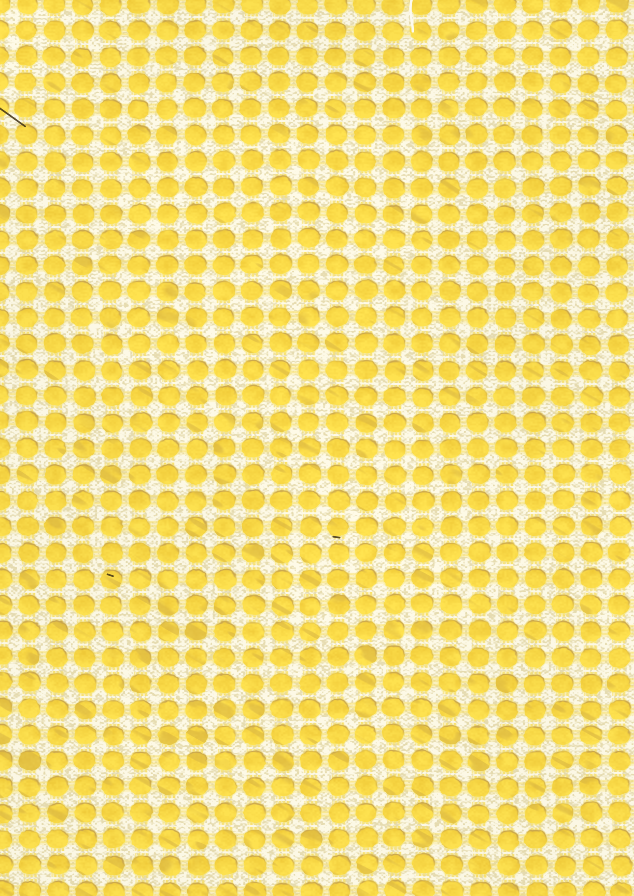
Write a Shadertoy shader that draws this texture.

```glsl
float hash(vec2 p) {
    return fract(sin(dot(p, vec2(127.1, 311.7))) * 43758.5453);
}

float noise(vec2 p) {
    vec2 i = floor(p), f = fract(p);
    f = f * f * (3.0 - 2.0 * f);
    return mix(mix(hash(i), hash(i + vec2(1, 0)), f.x),
               mix(hash(i + vec2(0, 1)), hash(i + vec2(1, 1)), f.x), f.y);
}

float segment(vec2 p, vec2 a, vec2 b) {
    vec2 ap = p - a, ab = b - a;
    return length(ap - ab * clamp(dot(ap, ab) / dot(ab, ab), 0.0, 1.0));
}

void mainImage(out vec4 fragColor, in vec2 fragCoord) {
    vec2 p = fragCoord / iResolution.y;
    float pixel = 1.0 / iResolution.y;
    vec2 pitch = vec2(0.03143, 0.02911);

    // Slightly sheared grid, pulled about by the cloth
    vec2 origin = vec2(0.0306 + 0.004 * (0.5 - p.y), 0.0052);
    vec2 g = (p - origin) / pitch;
    g += 0.12 * (vec2(noise(p * 9.0), noise(p * 9.0 + 31.0)) - 0.5);
    vec2 cell = floor(g + 0.5);
    vec2 q = g - cell;
    vec2 corner = 0.5 - abs(q);

    // Puckered oval spots with thread-frayed edges
    vec2 jitter = vec2(hash(cell), hash(cell + 17.0)) - 0.5;
    vec2 radius = vec2(0.385, 0.368) + 0.03 * jitter.yx;
    vec2 e = abs(q - 0.04 * jitter) / radius;
    float d = (pow(pow(e.x, 2.2) + pow(e.y, 2.2), 1.0 / 2.2) - 1.0) * 0.38;
    d += 0.05 * (noise(g * 10.0) - 0.5);
    float soft = max(0.015, 0.5 * pixel / pitch.y);
    float spot = 1.0 - smoothstep(-soft, soft, d);

    // Woven white ground with coarse thread grain
    float grain = noise(g * vec2(13.0, 14.0));
    float weave = sin(g.x * 37.7) * sin(g.y * 44.0);
    float thread = smoothstep(0.1, 0.65, grain + 0.15 * weave);
    vec3 cloth = mix(vec3(0.90, 0.86, 0.69), vec3(0.99, 0.975, 0.90), thread);

    // Yellow dashes across the narrow gaps between spots
    float ladder = smoothstep(-0.5, 0.5, sin(g.y * 44.0));
    float across = smoothstep(0.24, 0.32, corner.y) * (0.45 + 0.45 * ladder);
    float stitch = smoothstep(-0.6, 0.4, sin(g.x * 44.0));
    float dashes = smoothstep(0.22, 0.30, corner.x) * (0.35 + 0.65 * stitch)
                 * smoothstep(0.02, 0.06, corner.y);
    float bridge = max(0.75 * across, dashes);
    vec3 col = mix(cloth, vec3(0.97, 0.87, 0.38), bridge * (0.55 + 0.45 * grain));
    float fringe = 1.0 - smoothstep(0.01, 0.07, d);
    col = mix(col, vec3(0.96, 0.91, 0.54), fringe * (0.35 + 0.5 * grain));

    // Yellow spot faces, lit from below
    float tone = 0.64 + 0.75 * (noise(g * 3.0 + 5.0) - 0.5) - 0.6 * q.y + 0.45 * (grain - 0.5);
    vec3 yellow = mix(vec3(0.94, 0.79, 0.22), vec3(0.995, 0.885, 0.31), clamp(tone, 0.0, 1.0));

    // Creases fold the yellow only, more often towards the lower left
    vec2 slant = mat2(0.85, 0.53, -0.53, 0.85) * g;
    float fold = noise(slant * vec2(0.9, 4.0)) + 0.12 * smoothstep(0.9, 0.2, length(p));
    yellow = mix(yellow, vec3(0.84, 0.70, 0.26), 0.55 * smoothstep(0.78, 0.95, fold));
    col = mix(col, yellow, spot);

    // Narrow broken shadow along the upper rim
    float rim = exp(-pow((d + 0.012) / 0.034, 2.0));
    float facing = smoothstep(0.05, 0.8, dot(normalize(q + 0.0001), vec2(0.35, 0.94)));
    float broken = smoothstep(0.15, 0.7, noise(g * 4.0 + 9.0));
    col = mix(col, vec3(0.78, 0.64, 0.31), rim * facing * (0.25 + 0.65 * broken));
    col *= 0.99 + 0.02 * noise(p * 5.0);

    // Loose threads and dark flecks
    float bow = 0.003 * sin(p.y * 90.0);
    float pale = segment(p + vec2(bow, 0.0), vec2(0.462, 1.0), vec2(0.458, 0.965));
    col = mix(col, vec3(0.99, 0.98, 0.94), 1.0 - smoothstep(0.0008, 0.0008 + pixel, pale));
    float dark = segment(p, vec2(0.0, 0.879), vec2(0.028, 0.859));
    dark = min(dark, segment(p, vec2(0.372, 0.401), vec2(0.379, 0.400)));
    dark = min(dark, segment(p, vec2(0.120, 0.359), vec2(0.126, 0.357)));
    col = mix(col, vec3(0.25, 0.19, 0.08), 0.85 * (1.0 - smoothstep(0.0004, 0.0004 + pixel, dark)));

    fragColor = vec4(clamp(col, 0.0, 1.0), 1.0);
}
```
